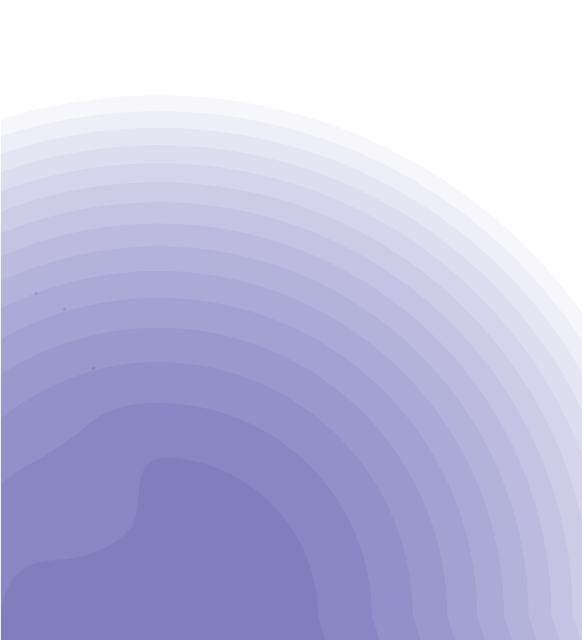
Reproduce this background procedurally as a WebGL 2 fragment shader.

```glsl
#version 300 es
precision highp float;

uniform vec2 u_resolution;
out vec4 outColor;

// Radial distance with a soft dent on the left and a flare along the bottom
float warpedRadius(vec2 p) {
    float radius = length(p - vec2(0.2474, 0.0365));
    vec2 q = p - vec2(0.1563, 0.1797);
    float fade = 1.0 - smoothstep(0.295, 0.431, p.x + 0.55 * p.y);
    float dent = 0.1276 * exp(-dot(q, q) / 0.0119) * fade;
    float flare = 0.36 * max(0.0, 0.0365 - p.y);
    return radius + dent - flare;
}

// Tiny dark flecks spaced along a parabola
float flecks(vec2 p) {
    float mask = 0.0;
    for (int i = 0; i < 3; i++) {
        float k = float(i);
        vec2 c = vec2(0.056 + 0.045 * k, 0.5417 + 0.009 * k - 0.0339 * k * k);
        mask = max(mask, 1.0 - smoothstep(0.001, 0.0035, length(p - c)));
    }
    return mask;
}

void main() {
    vec2 p = gl_FragCoord.xy / u_resolution.y;

    // Bands narrow outward, with smoothed steps between them
    float level = 15.114 * (1.0 - pow(warpedRadius(p) / 0.8138, 2.2));
    float width = clamp(fwidth(level), 0.001, 0.5);
    float band = floor(level) + 1.0 + smoothstep(1.0 - width, 1.0, fract(level));
    float depth = clamp(band, 0.0, 15.0) / 15.0;

    // White to violet, with a slight lift of blue in the middle tones
    vec3 color = mix(vec3(1.0), vec3(0.504, 0.496, 0.745), depth);
    color.b += 0.04 * depth * (1.0 - depth);
    color -= 0.08 * flecks(p);

    // Pale hairline on the left border
    color = mix(vec3(1.0), color, smoothstep(0.0005, 0.0018, p.x));
    outColor = vec4(color, 1.0);
}
```
